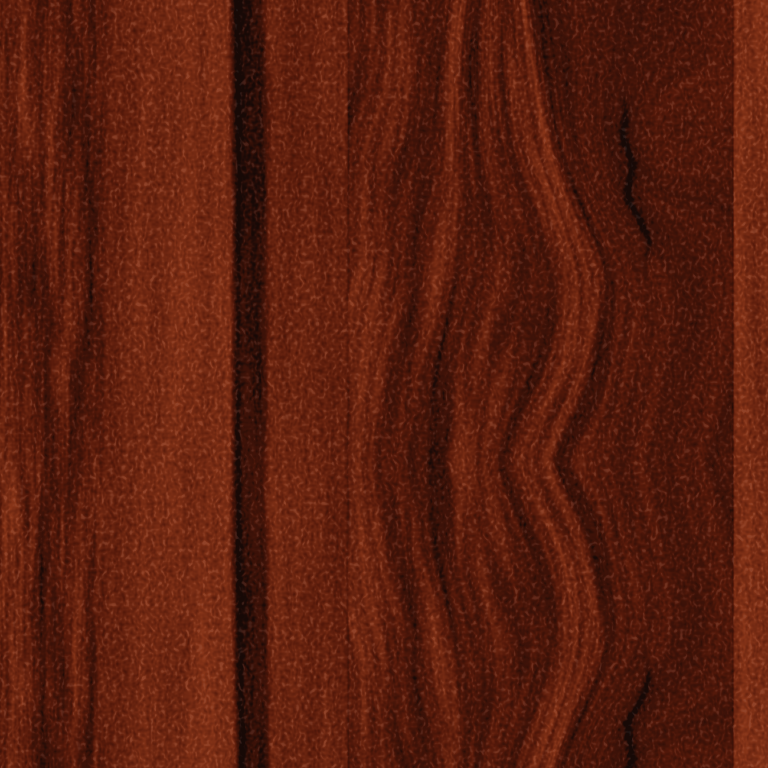
A Shadertoy shader for this texture:

```glsl
// Polished mahogany planks: straight dark-banded grain beside a mirrored, knotted veneer.

const vec3 EBONY    = vec3(0.09, 0.035, 0.025);
const vec3 UMBER    = vec3(0.24, 0.07, 0.03);
const vec3 MAHOGANY = vec3(0.34, 0.10, 0.04);
const vec3 AMBER    = vec3(0.53, 0.205, 0.095);
const vec3 DUST     = vec3(0.04, 0.055, 0.06);

const float SEAM_LEFT  = 0.453;
const float SEAM_RIGHT = 0.955;
const float MIRROR_Y   = 0.4;
const vec2  KNOT       = vec2(0.85, 0.42);

vec2 randomGradient(vec2 cell) {
    vec3 h = fract(cell.xyx * vec3(0.1031, 0.1030, 0.0973));
    h += dot(h, h.yzx + 33.33);
    float angle = 6.2832 * fract((h.x + h.y) * h.z);
    return vec2(cos(angle), sin(angle));
}

float gradientNoise(vec2 p) {
    vec2 i = floor(p), f = p - i;
    vec2 w = f * f * f * (f * (f * 6.0 - 15.0) + 10.0);
    vec2 e = vec2(0.0, 1.0);
    float a = dot(randomGradient(i), f);
    float b = dot(randomGradient(i + e.yx), f - e.yx);
    float c = dot(randomGradient(i + e.xy), f - e.xy);
    float d = dot(randomGradient(i + e.yy), f - e.yy);
    return 1.4 * mix(mix(a, b, w.x), mix(c, d, w.x), w.y);
}

// Long vertical streaks, from broad bands down to hair-thin fibres
float fibres(vec2 p, float scale) {
    float sum = 0.0, amplitude = 0.55;
    vec2 frequency = scale * vec2(1.0, 0.075);
    for (int i = 0; i < 4; i++) {
        sum += amplitude * gradientNoise(p * frequency + float(i) * 17.3);
        frequency *= 2.1;
        amplitude *= 0.8;
    }
    return sum;
}

// Short, slightly upright pores that roughen the whole surface
float pores(vec2 p) {
    p.x += 0.003 * gradientNoise(p * 60.0);
    return 0.6 * gradientNoise(p * vec2(190.0, 115.0))
         + 0.5 * gradientNoise(p * vec2(235.0, 210.0) + 41.0);
}

float line(float x, float center, float width) {
    float t = (x - center) / width;
    return exp(-t * t);
}

float band(float x, float start, float end, float blur) {
    return smoothstep(start - blur, start + blur, x)
         * (1.0 - smoothstep(end - blur, end + blur, x));
}

// Straight-grained boards on the left
float straightTone(vec2 p) {
    float x = p.x + 0.006 * gradientNoise(vec2(p.x * 5.0, p.y * 2.5));
    float streak = fibres(vec2(x, p.y), 24.0);
    float light = band(x, 0.135, 0.305, 0.012);
    float dark = band(x, 0.305, 0.347, 0.006);
    float heart = smoothstep(0.335, 0.36, x);
    float tone = 0.335 + 0.24 * streak * (1.0 - 0.72 * max(light, heart));
    tone -= 0.06 * line(x, 0.115, 0.02) + 0.05 * line(x, 0.055, 0.012);
    tone += light * mix(0.065, 0.135, smoothstep(0.13, 0.27, x));
    tone += 0.065 * heart;
    tone = mix(tone, 0.19 + 0.12 * streak, dark);
    return tone - 0.09 * line(x, 0.311, 0.005);
}

// Grain coordinate that leans, sways and wraps around the knot
float bentGrain(vec2 q) {
    float lean = 0.14 * q.y;
    float sway = 0.06 * sin(q.y * 7.0);
    float shift = mix(lean, sway, smoothstep(0.55, 0.72, q.x));
    vec2 r = (q - KNOT) / vec2(0.085, 0.12);
    float wobble = 0.014 * gradientNoise(q * vec2(9.0, 6.0));
    return q.x - shift + wobble + 0.15 * exp(-dot(r, r));
}

// Veneer folded about a horizontal mirror line
float veneerTone(vec2 p) {
    float fold = p.y - MIRROR_Y;
    vec2 q = vec2(p.x, sqrt(fold * fold + 0.0001));
    float u = bentGrain(q);
    float calm = smoothstep(0.72, 0.84, u);
    float tone = 0.325 + 0.24 * fibres(vec2(u, q.y) + 3.7, 17.0) * (1.0 - 0.65 * calm);
    tone += 0.07 * line(u, 0.715, 0.014) - 0.07 * line(u, 0.742, 0.009);
    tone += 0.04 * line(u, 0.545, 0.02) - 0.035 * calm;
    // Resin crack running down from the knot
    float path = 0.81 + 0.03 * smoothstep(0.48, 0.24, q.y)
               + 0.016 * gradientNoise(vec2(q.y * 16.0, 5.0));
    float extent = band(q.y, 0.27, 0.46, 0.04);
    return tone - extent * (0.16 * line(q.x, path, 0.005) + 0.06 * line(q.x, path, 0.02));
}

vec3 woodColor(float tone) {
    vec3 color = mix(EBONY, UMBER, smoothstep(0.08, 0.24, tone));
    color = mix(color, MAHOGANY, clamp((tone - 0.24) / 0.10, 0.0, 1.0));
    return mix(color, AMBER, clamp((tone - 0.34) / 0.19, 0.0, 1.0));
}

void mainImage(out vec4 fragColor, in vec2 fragCoord) {
    vec2 uv = fragCoord / iResolution.xy;
    float blur = 0.0015;

    // Boards and their seams
    float edgeTone = 0.465 + 0.09 * fibres(uv + 9.1, 24.0);
    float tone = mix(straightTone(uv), veneerTone(uv),
                     smoothstep(SEAM_LEFT - blur, SEAM_LEFT + blur, uv.x));
    tone = mix(tone, edgeTone, smoothstep(SEAM_RIGHT - blur, SEAM_RIGHT + blur, uv.x));
    tone -= 0.07 * line(uv.x, SEAM_LEFT, 0.002) + 0.06 * line(uv.x, SEAM_RIGHT, 0.002);

    // Surface roughness with dull highlights
    float grain = pores(uv);
    vec3 color = woodColor(tone + 0.13 * grain);
    color += DUST * smoothstep(0.1, 0.6, grain);
    fragColor = vec4(color, 1.0);
}
```
